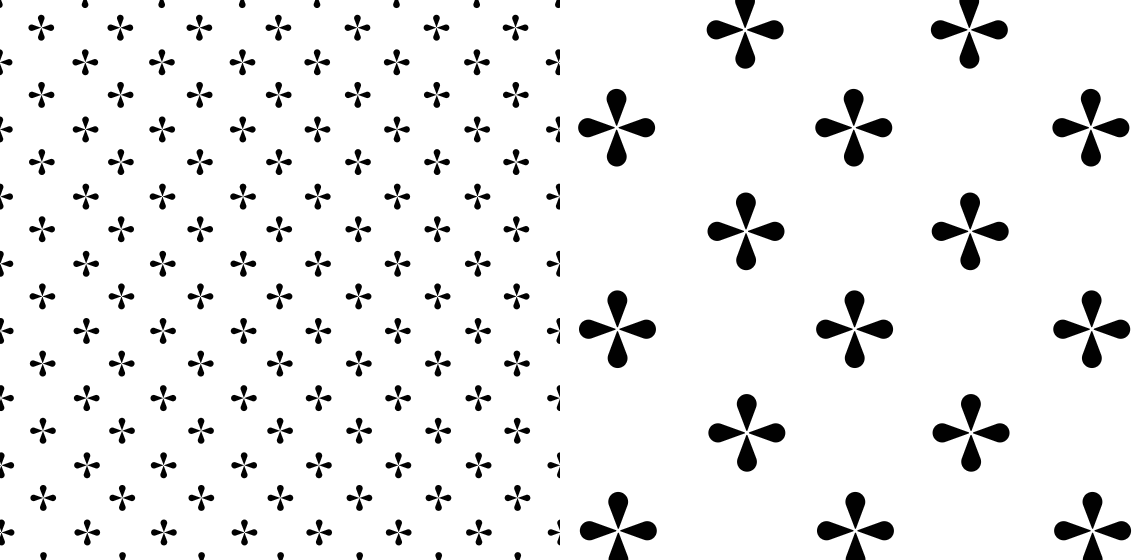
Left, the full canvas; right, a detail of the centre.
This pattern is drawn by a WebGL 2 fragment shader. Its source:

```glsl
#version 300 es
precision highp float;
// Small black four-petal flowers on white, in two interleaved grids.
// Each petal is a tapered capsule, folded by symmetry into four; one grid has
// uneven column spacing, and every column leans slightly to the right.

#define PITCH vec2(0.14115, 0.11995)      // spacing of columns and rows
#define EVEN_ORIGIN vec2(0.0735, 0.0495)  // first flower, measured from top left
#define UNEVEN_ORIGIN vec2(0.0, 0.1112)
#define LEAN 0.0042                       // sideways drift per unit of height
#define PETAL_START 0.0016                // narrow end, from the flower centre
#define PETAL_END 0.0172                  // centre of the round end
#define TIP_RADIUS 0.0004
#define UPRIGHT_RADIUS 0.0059
#define SIDE_RADIUS 0.0057
#define INK vec3(0.005)
#define PAPER vec3(1.0)

uniform vec2 u_resolution;
out vec4 fragColor;

// Sideways shift of each column in the uneven grid
const float COLUMN_SHIFT[8] = float[8](
    -0.0012, 0.0107, 0.0064, 0.0091, 0.0014, 0.0022, 0.0043, 0.0090);

// Capsule along +y with a different radius at each end
float taperedCapsule(vec2 p, float startRadius, float endRadius, float len) {
    p.x = abs(p.x);
    float slope = (startRadius - endRadius) / len;
    float side = sqrt(1.0 - slope * slope);
    float along = dot(p, vec2(-slope, side));
    if (along < 0.0) return length(p) - startRadius;
    if (along > side * len) return length(p - vec2(0.0, len)) - endRadius;
    return dot(p, vec2(side, slope)) - startRadius;
}

// Four petals around the centre, the side pair slightly slimmer
float flower(vec2 p) {
    p = abs(p);
    float radius = p.x > p.y ? SIDE_RADIUS : UPRIGHT_RADIUS;
    vec2 folded = vec2(min(p.x, p.y), max(p.x, p.y) - PETAL_START);
    return taperedCapsule(folded, TIP_RADIUS, radius, PETAL_END - PETAL_START);
}

float evenGrid(vec2 p) {
    p -= EVEN_ORIGIN;
    return flower(p - PITCH * round(p / PITCH));
}

float unevenGrid(vec2 p) {
    p -= UNEVEN_ORIGIN;
    vec2 cell = round(p / PITCH);
    p -= PITCH * cell;
    p.x -= COLUMN_SHIFT[clamp(int(cell.x), 0, 7)];
    return flower(p);
}

void main() {
    // Canvas units, with y running down from the top
    vec2 p = gl_FragCoord.xy / u_resolution.y;
    p.y = 1.0 - p.y;
    p.x -= LEAN * p.y;

    float dist = min(evenGrid(p), unevenGrid(p));
    float coverage = clamp(0.5 - dist * u_resolution.y, 0.0, 1.0);
    fragColor = vec4(mix(PAPER, INK, coverage), 1.0);
}
```
